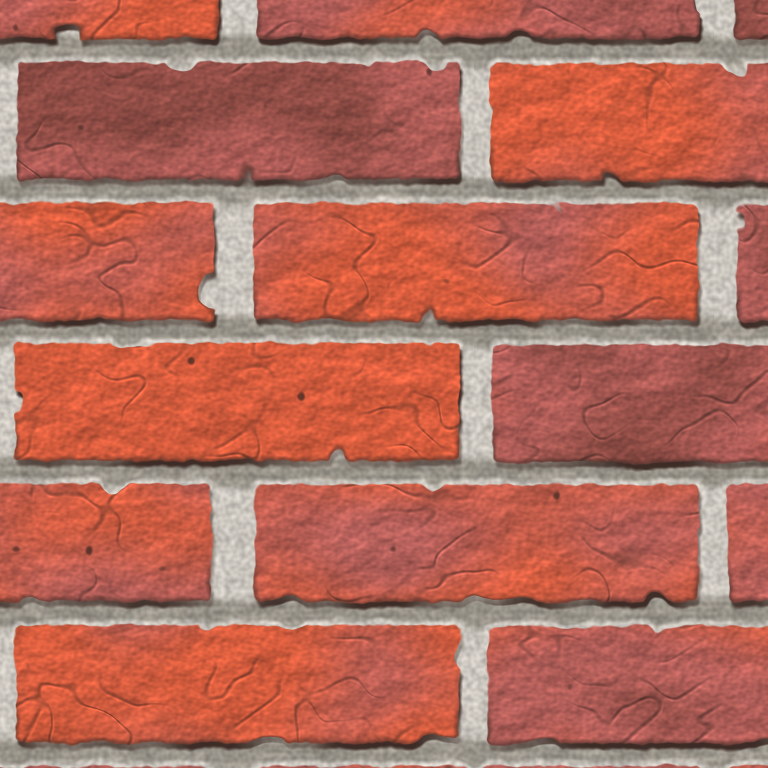
This texture is drawn by a Shadertoy shader. Its source:

```glsl
// Weathered brick wall in running bond: ragged rounded boxes with chipped edges,
// lit from the upper left through a noise relief with creases and pits,
// set in grainy mortar that is grey in the bed joints and pale in the head joints.

#define PITCH vec2(0.625, 0.1833)      // spacing of bricks and courses
#define HALF_BRICK vec2(0.289, 0.0765) // half size of one brick
#define FIRST_CENTER vec2(0.305, 0.109)
#define RAGGED 0.0055                  // wobble of the brick outline
#define CHIP_DEPTH 0.022
#define RELIEF_GAIN 1.15
#define SHADOW_REACH vec2(-0.003, 0.0075)
#define SEED 11.0

const vec3 ORANGE = vec3(0.83, 0.36, 0.24);
const vec3 ROSE = vec3(0.70, 0.37, 0.35);
const vec3 BROWN = vec3(0.52, 0.28, 0.25);
const vec3 DARK = vec3(0.22, 0.15, 0.13);
const vec3 MORTAR_GREY = vec3(0.59, 0.57, 0.53);
const vec3 MORTAR_PALE = vec3(0.80, 0.78, 0.75);

struct Brick { float dist; vec2 id; vec2 local; };

vec2 hash2(vec2 cell) {
    const uint K = 1664525u;
    uvec2 v = uvec2(ivec2(cell)) * K + 1013904223u;
    v.x += v.y * K;
    v.y += v.x * K;
    v ^= v >> 16u;
    v.x += v.y * K;
    v.y += v.x * K;
    v ^= v >> 16u;
    return vec2(v & 65535u) / 65535.0;
}

float corner(vec2 cell, vec2 offset) {
    float a = 6.2832 * hash2(cell).x;
    return dot(vec2(cos(a), sin(a)), offset);
}

// Gradient noise, roughly -0.7 to 0.7
float gnoise(vec2 p) {
    vec2 i = floor(p), f = p - i, e = vec2(1.0, 0.0);
    vec2 u = f * f * f * (f * (f * 6.0 - 15.0) + 10.0);
    return mix(mix(corner(i, f), corner(i + e, f - e), u.x),
               mix(corner(i + e.yx, f - e.yx), corner(i + 1.0, f - 1.0), u.x), u.y);
}

float fbm(vec2 p) {
    float sum = 0.0, amp = 0.55;
    for (int k = 0; k < 4; k++) {
        sum += amp * gnoise(p);
        p = mat2(1.6, 1.2, -1.2, 1.6) * p + 7.3;
        amp *= 0.52;
    }
    return sum;
}

// Nearest brick: ragged signed distance, index and position from its centre
Brick layBrick(vec2 p) {
    vec2 grid = (p - FIRST_CENTER) / PITCH + 0.5;
    float row = floor(grid.y);
    grid.x -= 0.5 * mod(row, 2.0);
    vec2 id = vec2(floor(grid.x), row);
    vec2 jitter = (hash2(id + SEED) - 0.5) * vec2(0.014, 0.004);
    vec2 local = (grid - id - 0.5) * PITCH - jitter;
    vec2 wobble = vec2(gnoise(p * 27.0), gnoise(p * 27.0 + 40.0))
                + 0.4 * vec2(gnoise(p * 90.0), gnoise(p * 90.0 + 40.0));
    vec2 q = abs(local + RAGGED * wobble) - HALF_BRICK + 0.008;
    float d = length(max(q, 0.0)) + min(max(q.x, q.y), 0.0) - 0.008;
    d += CHIP_DEPTH * smoothstep(0.22, 0.65, gnoise(p * 17.0 + 5.0));
    return Brick(d, id, local);
}

// Thin wandering creases, present only in patches
float crease(vec2 q) {
    float bend = gnoise(q * 18.0);
    float ridge = abs(gnoise(q * vec2(13.0, 18.0) + 0.5 * bend));
    return (1.0 - smoothstep(0.0, 0.07, ridge)) * smoothstep(-0.05, 0.3, gnoise(q * 8.0 + 20.0));
}

float relief(vec2 q) {
    return fbm(q * vec2(19.0, 25.0)) - 0.16 * crease(q);
}

vec3 brickColor(vec2 p, Brick b) {
    vec2 q = p + b.id * vec2(3.7, 5.3) + SEED;
    float tone = hash2(b.id + SEED + 50.0).x + 0.55 * gnoise(q * vec2(5.0, 7.0));
    vec3 col = mix(ORANGE, ROSE, smoothstep(0.3, 0.8, tone));
    col = mix(col, BROWN, 0.8 * smoothstep(0.8, 1.15, tone));
    float slope = relief(q) - relief(q + vec2(-0.0013, 0.0028));
    col *= 1.0 + RELIEF_GAIN * clamp(slope, -0.45, 0.22);
    col *= 1.0 + 0.14 * gnoise(p * 140.0) + 0.12 * fbm(q * 12.0);
    col = mix(col, DARK, 0.28 * crease(q));
    col = mix(col, DARK, 0.7 * smoothstep(0.5, 0.65, gnoise(q * 42.0)));
    // Underside turns away from the light
    float rim = smoothstep(-0.008, 0.0, b.dist) * (1.0 - smoothstep(-0.06, 0.0, b.local.y));
    return mix(col, DARK, 0.5 * rim);
}

vec3 mortarColor(vec2 p, Brick b) {
    float head = 1.0 - smoothstep(HALF_BRICK.y - 0.012, HALF_BRICK.y + 0.004, abs(b.local.y));
    float ledge = smoothstep(0.0, 0.02, b.local.y) * (1.0 - smoothstep(0.002, 0.011, b.dist));
    float pale = max(head, ledge) + 0.5 * fbm(p * 30.0);
    vec3 col = mix(MORTAR_GREY, MORTAR_PALE, clamp(pale, 0.0, 1.0));
    float streak = gnoise(p * vec2(13.0, 130.0)) * (1.0 - head);
    float grain = gnoise(p * 150.0) + 0.7 * gnoise(p * 75.0);
    col *= 1.0 + 0.17 * streak + 0.17 * grain;
    // Shade thrown by the brick above and to the left
    float shade = 1.0 - smoothstep(-0.003, 0.003, layBrick(p + SHADOW_REACH).dist);
    return mix(col, DARK, shade * mix(0.35, 0.95, smoothstep(-0.3, 0.25, gnoise(p * 9.0))));
}

void mainImage(out vec4 fragColor, in vec2 fragCoord) {
    vec2 p = fragCoord / iResolution.y;
    float soft = max(1.0 / iResolution.y, 0.0015);
    Brick b = layBrick(p);
    float cover = 1.0 - smoothstep(-soft, soft, b.dist);
    fragColor = vec4(clamp(mix(mortarColor(p, b), brickColor(p, b), cover), 0.0, 1.0), 1.0);
}
```
